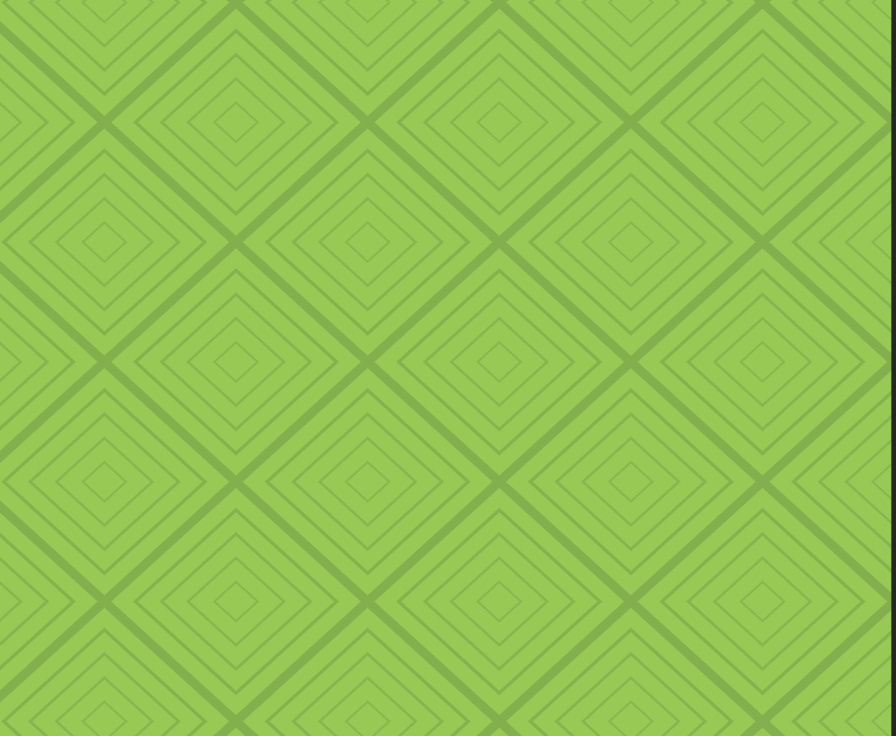
This pattern is drawn by a Shadertoy shader. Its source:

```glsl
// Green lattice of diamonds, each holding four nested outline rings.
// Two folded diagonal axes give a diamond distance d: 0 at a tile centre, 1 on
// the thick lattice bars. Rings are evenly spaced in d and thicken outwards.

#define TILE_HALF   vec2(0.1469, 0.1628)  // half diagonals, share of canvas
#define TILE_CENTRE vec2(0.2634, 0.8339)  // centre of one diamond
#define RING_FIRST  0.164                 // d of the innermost ring
#define RING_STEP   0.2
#define RING_LAST   3.0                   // index of the outermost ring
#define RING_HALF   vec2(0.012, 0.019)    // half width, inner to outer
#define BAR_HALF    0.052                 // half width of the lattice bars
#define EDGE_START  0.9948                // left side of the dark right strip
#define LEAF        vec3(0.596, 0.788, 0.333)
#define MOSS        vec3(0.512, 0.692, 0.300)
#define CHARCOAL    vec3(0.150, 0.150, 0.140)

// Coverage of a line, from the distance to its middle
float lineCoverage(float dist, float halfWidth, float pixel) {
    return clamp((halfWidth - dist) / pixel + 0.5, 0.0, 1.0);
}

// Diamond distance in a staggered lattice
float diamondDistance(vec2 p) {
    vec2 diagonals = vec2(p.x + p.y, p.x - p.y);
    vec2 folded = abs(mod(diagonals + 1.0, 2.0) - 1.0);
    return max(folded.x, folded.y);
}

void mainImage(out vec4 fragColor, in vec2 fragCoord) {
    vec2 uv = fragCoord / iResolution.xy;
    float d = diamondDistance((uv - TILE_CENTRE) / TILE_HALF);
    float pixel = length(1.0 / (TILE_HALF * iResolution.xy));

    // Nearest nested ring, finer and fainter towards the centre
    float ring = clamp(round((d - RING_FIRST) / RING_STEP), 0.0, RING_LAST);
    float outward = ring / RING_LAST;
    float ringDist = abs(d - RING_FIRST - ring * RING_STEP);
    float rings = lineCoverage(ringDist, mix(RING_HALF.x, RING_HALF.y, outward), pixel);
    rings *= mix(0.72, 0.92, outward);

    // Lattice bars between the diamonds
    float bars = lineCoverage(1.0 - d, BAR_HALF, pixel);

    vec3 colour = mix(LEAF, MOSS, max(rings, bars));

    // Dark strip along the right side
    float strip = clamp((uv.x - EDGE_START) * iResolution.x + 0.5, 0.0, 1.0);
    colour = mix(colour, CHARCOAL, strip);

    fragColor = vec4(colour, 1.0);
}
```
